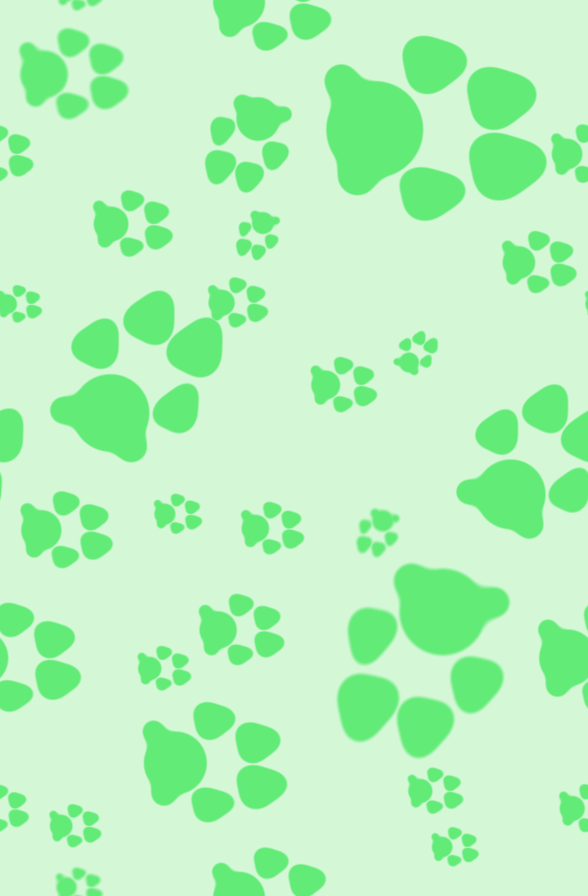
A Shadertoy shader for this pattern:

```glsl
const vec3 PALE_MINT = vec3(0.83, 0.97, 0.84);
const vec3 LEAF_GREEN = vec3(0.39, 0.92, 0.47);
const int PAW_COUNT = 28;
const int MAX_TRIES = 90;

float hash(vec2 p) {
    return fract(sin(dot(p, vec2(127.1, 311.7))) * 43758.5453);
}

float smoothUnion(float a, float b, float k) {
    float h = max(k - abs(a - b), 0.0) / k;
    return min(a, b) - 0.25 * h * h * k;
}

float disc(vec2 p, vec2 center, float radius) {
    return length(p - center) - radius;
}

// Rounded three-cornered toe
float toe(vec2 p, vec2 center, vec2 halfSize) {
    vec2 q = (p - center) / halfSize;
    float corners = 0.1 * cos(3.0 * (atan(q.y, q.x) - 1.75));
    return (length(q) - 1.0 - corners) * halfSize.x;
}

// Paw of about unit radius, toes towards +y
float paw(vec2 p) {
    float pad = disc(p, vec2(0.0, -0.48), 0.42);
    pad = smoothUnion(pad, disc(p, vec2(-0.42, -0.77), 0.145), 0.17);
    pad = smoothUnion(pad, disc(p, vec2(0.40, -0.63), 0.17), 0.12);
    float toes = min(toe(p, vec2(-0.57, 0.02), vec2(0.245, 0.275)),
                     toe(p, vec2(-0.28, 0.60), vec2(0.265, 0.295)));
    toes = min(toes, toe(p, vec2(0.31, 0.65), vec2(0.285, 0.33)));
    toes = min(toes, toe(p, vec2(0.55, 0.0), vec2(0.225, 0.28)));
    return min(pad, toes);
}

// Shortest offset on a canvas that wraps around
vec2 wrapOffset(vec2 offset, vec2 size) {
    return offset - size * floor(offset / size + 0.5);
}

// Local frame with +y along the heading
vec2 turnTo(vec2 p, float heading) {
    float c = cos(heading), s = sin(heading);
    return vec2(p.x * s - p.y * c, p.x * c + p.y * s);
}

// Three headings, mostly to the right
float pickHeading(float choice) {
    return choice < 0.55 ? 0.0 : choice < 0.75 ? 0.91 : -1.99;
}

// Few large paws, many small ones
float pawRadius(int index) {
    return 0.036 + 0.16 * exp(-0.14 * float(index));
}

float pawCoverage(vec2 p, vec3 spot, float seed, vec2 size, float pixel) {
    vec2 offset = wrapOffset(p - spot.xy, size);
    if (length(offset) > spot.z * 1.15) return 0.0;
    float heading = pickHeading(hash(vec2(seed, 7.3)));
    float dist = paw(turnTo(offset, heading) / spot.z) * spot.z;
    float blur = hash(vec2(seed, 2.9)) < 0.15 ? 0.0042 : 0.0022;
    float edge = max(blur, 0.7 * pixel);
    return 1.0 - smoothstep(-edge, edge, dist);
}

// Scatter paws from large to small, each in the first free spot
float scatteredPaws(vec2 p, vec2 size, float pixel) {
    vec3 placed[PAW_COUNT];
    int count = 0;
    float coverage = 0.0;
    for (int i = 0; i < PAW_COUNT; i++) {
        float radius = pawRadius(i);
        for (int t = 0; t < MAX_TRIES; t++) {
            vec2 seed = vec2(float(i) + 1.0, float(t) + 0.5);
            vec2 center = size * vec2(hash(seed), hash(seed + 41.7));
            bool isFree = true;
            for (int j = 0; j < count; j++) {
                float gap = length(wrapOffset(center - placed[j].xy, size));
                if (gap < radius + placed[j].z) {
                    isFree = false;
                    break;
                }
            }
            if (isFree) {
                vec3 spot = vec3(center, radius);
                placed[count] = spot;
                count++;
                coverage = max(coverage, pawCoverage(p, spot, float(i), size, pixel));
                break;
            }
        }
    }
    return coverage;
}

void mainImage(out vec4 fragColor, in vec2 fragCoord) {
    float pixel = 1.0 / iResolution.x;
    vec2 size = iResolution.xy * pixel;
    float coverage = scatteredPaws(fragCoord * pixel, size, pixel);
    fragColor = vec4(mix(PALE_MINT, LEAF_GREEN, coverage), 1.0);
}
```
